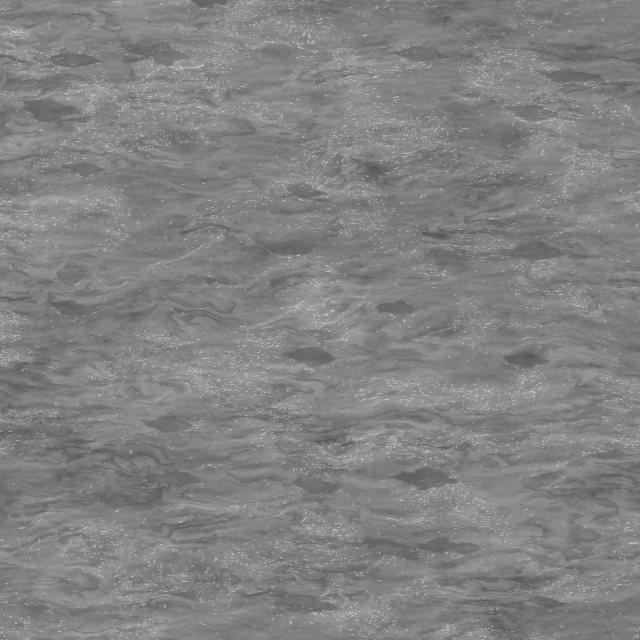
Give the GLSL for this texture, as a Shadertoy shader.

```glsl
float hash(vec2 p) {
    vec3 q = fract(vec3(p.xyx) * 0.1031);
    q += dot(q, q.yzx + 33.33);
    return fract((q.x + q.y) * q.z);
}

float noise(vec2 p) {
    vec2 cell = floor(p), f = fract(p);
    f = f * f * (3.0 - 2.0 * f);
    return mix(mix(hash(cell), hash(cell + vec2(1, 0)), f.x),
               mix(hash(cell + vec2(0, 1)), hash(cell + vec2(1, 1)), f.x), f.y);
}

float fbm(vec2 p) {
    float sum = 0.0, amplitude = 0.5;
    for (int i = 0; i < 5; i++) {
        sum += amplitude * noise(p);
        p = mat2(1.96, 0.16, -0.16, 1.96) * p + 17.3;
        amplitude *= 0.52;
    }
    return sum;
}

// Layered rock height, stretched along the horizontal
float strata(vec2 p) {
    return fbm(p * vec2(9, 30) + 40.0);
}

// Scattered lens-shaped hollows: x is depth, y is the glint on the lower rim
vec2 hollows(vec2 p) {
    vec2 size = vec2(0.19, 0.095), result = vec2(0);
    float ragged = fbm(p * vec2(30, 75)) - 0.5;
    for (int j = -1; j <= 1; j++)
    for (int i = -1; i <= 1; i++) {
        vec2 cell = floor(p / size) + vec2(i, j);
        if (hash(cell + 71.0) > 0.42) continue;
        vec2 center = (cell + 0.25 + 0.5 * vec2(hash(cell + 5.0), hash(cell + 29.0))) * size;
        float scale = mix(0.7, 1.1, hash(cell + 13.0));
        vec2 q = (p - center) / (vec2(0.052, 0.017) * scale);
        q.y += 0.25 * q.x;
        float depth = 1.0 - pow(abs(q.x), 1.4) - abs(q.y) + 1.5 * ragged;
        float rim = smoothstep(0.45, 0.0, abs(depth + 0.15)) * smoothstep(0.1, -0.4, q.y);
        result = max(result, vec2(smoothstep(0.0, 0.3, depth), rim));
    }
    return result;
}

// Tiny bright flecks, one in each jittered cell
float flecks(vec2 p, float density) {
    vec2 cell = floor(p), f = fract(p);
    vec2 center = 0.3 + 0.4 * vec2(hash(cell + 3.0), hash(cell + 57.0));
    vec2 q = f - center;
    q.y -= q.x * (hash(cell + 91.0) - 0.3);
    float dotShape = smoothstep(0.5, 0.1, length(q * vec2(0.9, 1.3)));
    return dotShape * step(hash(cell + 19.0), density) * mix(0.35, 1.0, hash(cell + 37.0));
}

void mainImage(out vec4 fragColor, in vec2 fragCoord) {
    vec2 uv = fragCoord / iResolution.y;
    vec2 warp = vec2(fbm(uv * vec2(9, 14)), fbm(uv * vec2(8, 13) + 31.0)) - 0.5;
    vec2 p = uv + warp * vec2(0.09, 0.045);

    // Broad tone and fine horizontal streaks
    float broad = fbm(p * vec2(4, 8) + 9.0) - 0.5;
    float streak = fbm(p * vec2(14, 85)) - 0.5;
    float grey = 0.503 + 0.13 * broad + 0.10 * streak;

    // Ledges lit from above, broken into terraces
    float height = strata(p);
    grey += 0.38 * (height - strata(p + vec2(-0.002, 0.005)));
    float terrace = fract(height * 5.0);
    float ledge = smoothstep(0.0, 0.1, terrace) * (1.0 - smoothstep(0.1, 0.8, terrace));
    float broken = smoothstep(0.42, 0.62, fbm(uv * vec2(13, 25) + 63.0));
    grey += (0.03 - 0.085 * ledge) * broken;

    // Rough dark patches
    float patchMask = smoothstep(0.56, 0.70, fbm(uv * vec2(10, 13) + 83.0));
    grey -= patchMask * (0.045 + 0.10 * (fbm(uv * vec2(45, 80)) - 0.5));

    // Thin pale seams, rising gently to the right
    float seamField = noise(vec2(p.x * 3.0, (p.y - 0.25 * p.x) * 14.0) + 24.0);
    float seam = smoothstep(0.035, 0.0, abs(seamField - 0.5));
    seam *= smoothstep(0.48, 0.65, fbm(uv * vec2(7, 16) + 51.0));
    grey += 0.05 * seam;

    // Hollows, darkest under the upper lip
    vec2 hollow = hollows(uv + warp * vec2(0.02, 0.01));
    float floorTone = 0.405 + 0.13 * streak + 0.10 * (fbm(uv * vec2(35, 60)) - 0.5);
    grey = mix(grey, floorTone, 0.85 * hollow.x);

    // Glittering clusters along ledges, seams and rims
    float cluster = smoothstep(0.47, 0.70, fbm(p * vec2(12, 23) + 106.0));
    float density = 0.015 + 0.34 * cluster + 0.22 * seam + 0.32 * hollow.y;
    density *= 1.0 - 0.8 * hollow.x;
    float glitter = flecks(p * vec2(170, 240), density);
    glitter = max(glitter, 0.7 * flecks(p * vec2(260, 330) + 44.0, 0.7 * density));
    grey += 0.025 * cluster + 0.21 * glitter;

    // Fine mineral grain
    grey += 0.035 * (noise(uv * vec2(230, 340)) - 0.5);
    fragColor = vec4(vec3(clamp(grey, 0.3, 0.85)), 1);
}
```
